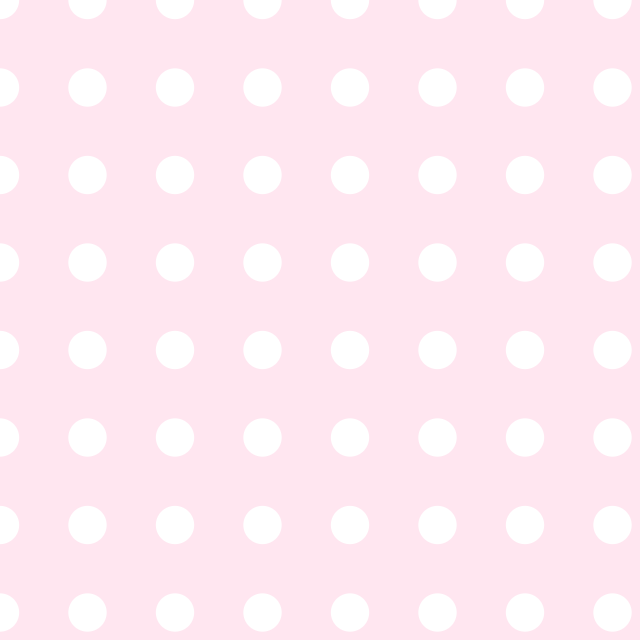
Give the GLSL for this pattern, as a WebGL 1 fragment shader.

```glsl
precision highp float;

uniform vec2 u_resolution;

// Signed distance to the nearest dot on a square lattice through the origin
float dotLattice(vec2 p, float spacing, float radius) {
    vec2 offset = (fract(p / spacing + 0.5) - 0.5) * spacing;
    return length(offset) - radius;
}

void main() {
    // Lattice is anchored at the top left corner
    vec2 uv = gl_FragCoord.xy / u_resolution;
    vec2 fromTopLeft = vec2(uv.x, 1.0 - uv.y);

    float dist = dotLattice(fromTopLeft, 0.13672, 0.02995);

    // One pixel wide antialiased edge
    float pixel = 1.0 / min(u_resolution.x, u_resolution.y);
    float coverage = clamp(0.5 - dist / pixel, 0.0, 1.0);

    vec3 palePink = vec3(1.0, 0.9, 0.94);
    gl_FragColor = vec4(mix(palePink, vec3(1.0), coverage), 1.0);
}
```
